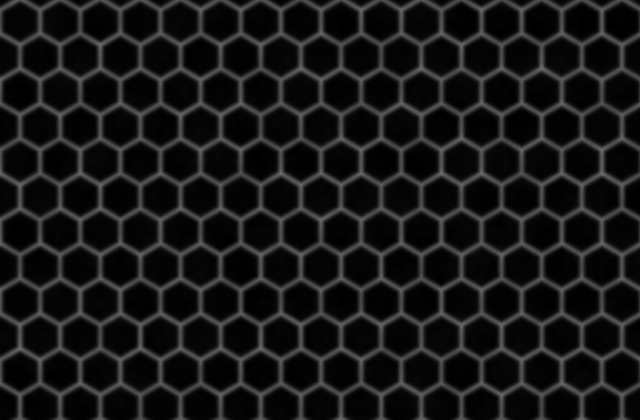
Write a WebGL 1 fragment shader that draws this pattern.

```glsl
precision highp float;
// Dark honeycomb mesh: black hexagonal cells parted by soft grey walls.
// Each point finds its nearest cell centre, and its distances to the cell's
// sides shape the walls; gradient noise adds uneven light and faint mottling.

uniform vec2 u_resolution;

#define COLUMNS 15.95        // cells across the canvas
#define ROWS 12.0            // staggered rows up the canvas
#define FIRST_ROW 0.38       // height of the lowest row of centres, in rows
#define WALL_WIDTH 0.079     // softness of a wall, in cell widths
#define WALL_LIGHT 0.295     // brightness along the middle of a wall
#define JOINT_GLOW 0.22      // extra light where three walls meet
#define WALL_VARIATION 0.25  // uneven light along the walls
#define CELL_LIGHT 0.012     // base brightness of a cell
#define MOTTLE 0.022         // strength of the marks inside cells

const float ROW_STEP = 0.8660254;  // row spacing of regular hexagons

vec2 hashGradient(vec2 cell) {
  vec3 q = fract(vec3(cell.xyx) * vec3(0.1031, 0.1030, 0.0973));
  q += dot(q, q.yzx + 33.33);
  float angle = 6.28318 * fract((q.x + q.y) * q.z);
  return vec2(cos(angle), sin(angle));
}

float gradientNoise(vec2 p) {
  vec2 i = floor(p);
  vec2 f = p - i;
  vec2 w = f * f * f * (f * (f * 6.0 - 15.0) + 10.0);
  float a = dot(hashGradient(i), f);
  float b = dot(hashGradient(i + vec2(1.0, 0.0)), f - vec2(1.0, 0.0));
  float c = dot(hashGradient(i + vec2(0.0, 1.0)), f - vec2(0.0, 1.0));
  float d = dot(hashGradient(i + 1.0), f - 1.0);
  return mix(mix(a, b, w.x), mix(c, d, w.x), w.y);
}

// Offset from the nearest hexagon centre; cells are one unit wide.
vec2 hexOffset(vec2 p) {
  vec2 period = vec2(1.0, 2.0 * ROW_STEP);
  vec2 evenRow = mod(p + 0.5 * period, period) - 0.5 * period;
  vec2 oddRow = mod(p, period) - 0.5 * period;
  return dot(evenRow, evenRow) < dot(oddRow, oddRow) ? evenRow : oddRow;
}

// Distances to the nearest and second nearest sides of the cell.
vec2 sideDistances(vec2 offset) {
  vec3 reach = abs(vec3(offset.x,
                        dot(offset, vec2(0.5, ROW_STEP)),
                        dot(offset, vec2(0.5, -ROW_STEP))));
  float farthest = max(reach.x, max(reach.y, reach.z));
  float least = min(reach.x, min(reach.y, reach.z));
  float middle = reach.x + reach.y + reach.z - farthest - least;
  return 0.5 - vec2(farthest, middle);
}

void main() {
  vec2 uv = gl_FragCoord.xy / u_resolution;
  vec2 p = (uv * vec2(COLUMNS, ROWS) - vec2(0.0, FIRST_ROW)) * vec2(1.0, ROW_STEP);

  // Soft walls, a little brighter at the joints
  vec2 d = sideDistances(hexOffset(p)) / WALL_WIDTH;
  vec2 glow = exp(-d * d);
  float wall = glow.x + JOINT_GLOW * glow.y;
  wall *= 1.0 + WALL_VARIATION * gradientNoise(p * 1.3 + 17.0);

  // Faint patches on the cell floors
  float patches = gradientNoise(p * 0.9 + 5.0) + 0.6 * gradientNoise(p * 4.5 + 41.0);
  float cell = max(CELL_LIGHT + MOTTLE * patches, 0.0);

  gl_FragColor = vec4(vec3(cell + WALL_LIGHT * wall), 1.0);
}
```
